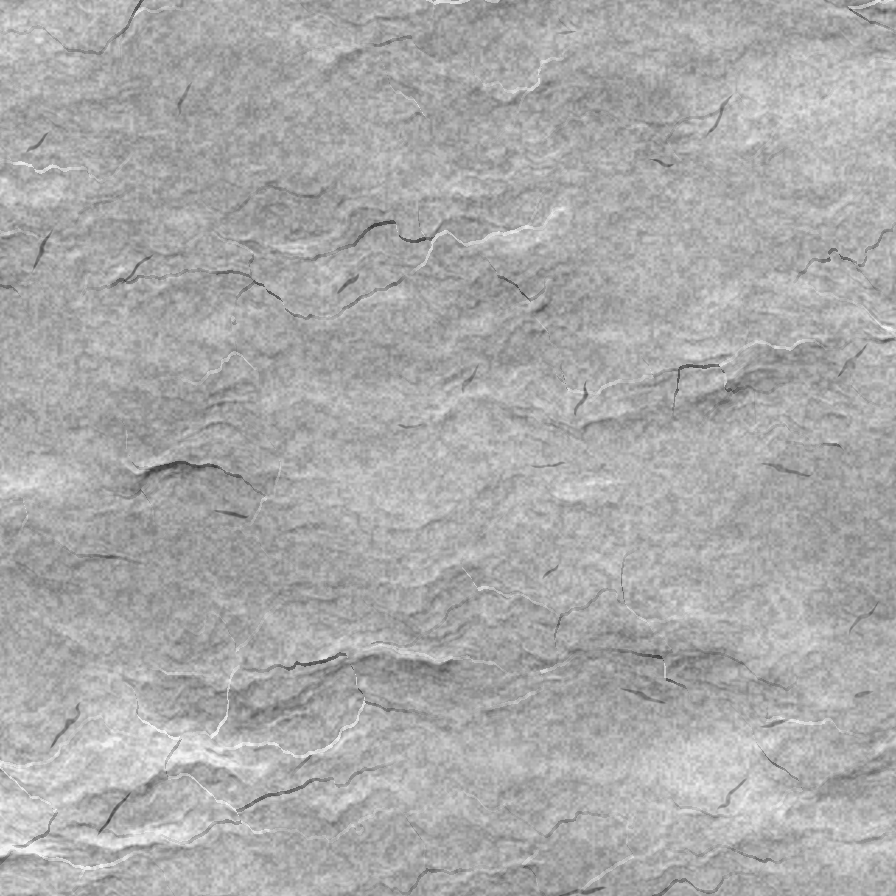
Write a WebGL 1 fragment shader that draws this texture.

```glsl
precision highp float;
// Weathered grey rock face: a height field of creased noise and tilted cellular
// chips, lit from above by a directional difference, then stained, grained
// and scored with short hairline cracks.

uniform vec2 u_resolution;

#define BASE_GREY 0.665
#define LIGHT_STEP (vec2(-0.37, 0.93) * 0.004)
#define CREASE_SCALE vec2(5.0, 10.0)
#define CHIP_SCALE vec2(7.0, 15.0)
#define CHIP_DEPTH 0.24
#define RELIEF 1.05
#define STAIN 0.26
#define GRAIN 0.13
#define CRACK_GRID 8.0
#define CRACK_SHARE 0.4
#define CRACK_DARK 0.27

float hash(vec2 p) {
  vec3 q = fract(p.xyx * 0.1031);
  q += dot(q, q.yzx + 33.33);
  return fract((q.x + q.y) * q.z);
}

vec2 hash2(vec2 p) {
  return vec2(hash(p), hash(p + 57.3));
}

float noise(vec2 p) {
  vec2 i = floor(p), f = fract(p);
  f = f * f * f * (f * (f * 6.0 - 15.0) + 10.0);
  return mix(mix(hash(i), hash(i + vec2(1, 0)), f.x),
             mix(hash(i + vec2(0, 1)), hash(i + 1.0), f.x), f.y);
}

vec2 nextOctave(vec2 p) {
  return mat2(1.6, 1.2, -1.2, 1.6) * p + 17.7;
}

float fbm(vec2 p) {
  float sum = 0.0, amp = 0.5;
  for (int i = 0; i < 5; i++) {
    sum += amp * noise(p);
    p = nextOctave(p);
    amp *= 0.5;
  }
  return sum;
}

// Layered noise folded at its middle, giving sharp creases.
float creases(vec2 p) {
  float sum = 0.0, amp = 0.5;
  for (int i = 0; i < 5; i++) {
    sum += amp * (1.0 - abs(2.0 * noise(p) - 1.0));
    p = nextOctave(p);
    amp *= 0.5;
  }
  return sum;
}

// Each cell is a plane with its own tilt and level, so borders become scarps.
float chips(vec2 p) {
  vec2 cell = floor(p);
  float nearest = 9.0, level = 0.0;
  for (int y = -1; y <= 1; y++) {
    for (int x = -1; x <= 1; x++) {
      vec2 id = cell + vec2(x, y);
      vec2 offset = p - id - hash2(id);
      float d = dot(offset, offset);
      if (d < nearest) {
        nearest = d;
        level = dot(offset, hash2(id + 9.1) * 2.0 - 1.0) + 0.6 * hash(id + 4.7);
      }
    }
  }
  return level;
}

float height(vec2 p, float chipping) {
  vec2 warp = vec2(fbm(p * 6.0 + 3.1), fbm(p * 9.0 + 41.0)) - 0.5;
  vec2 q = p + warp * vec2(0.14, 0.12);
  return creases(q * CREASE_SCALE) + CHIP_DEPTH * chipping * chips(q * CHIP_SCALE);
}

// Scattered tapering strokes, some level and most rising to the right.
float cracks(vec2 p) {
  p += 0.008 * (vec2(noise(p * 70.0), noise(p * 70.0 + 31.0)) - 0.5);
  vec2 cell = floor(p * CRACK_GRID);
  float ink = 0.0;
  for (int y = -1; y <= 1; y++) {
    for (int x = -1; x <= 1; x++) {
      vec2 id = cell + vec2(x, y);
      float angle = hash(id + 2.3) < 0.45 ? 0.5 * hash(id + 6.1) - 0.25 : 0.7 + 0.5 * hash(id + 8.9);
      vec2 dir = vec2(cos(angle), sin(angle));
      vec2 d = p - (id + hash2(id + 13.0)) / CRACK_GRID;
      float along = dot(d, dir) / mix(0.01, 0.034, hash(id + 5.5));
      float across = abs(dot(d, vec2(-dir.y, dir.x)));
      float width = 0.0024 * max(0.0, 1.0 - along * along);
      float stroke = (1.0 - smoothstep(width * 0.3, width + 0.0008, across)) * step(abs(along), 1.0);
      ink = max(ink, stroke * smoothstep(0.0, 0.0012, width) * step(hash(id + 21.0), CRACK_SHARE));
    }
  }
  return ink;
}

void main() {
  vec2 p = gl_FragCoord.xy / min(u_resolution.x, u_resolution.y);

  // Relief, rough in some patches and smooth in others
  float rough = smoothstep(0.32, 0.68, fbm(p * vec2(4.0, 7.0) + 70.0));
  float slope = height(p, rough) - height(p + LIGHT_STEP, rough);
  slope *= RELIEF * mix(0.55, 1.35, rough) * (slope < 0.0 ? 1.15 : 0.95);
  float grey = BASE_GREY + clamp(slope, -0.3, 0.18);

  // Broad stains and pale streaks
  grey += STAIN * (fbm(p * vec2(4.0, 8.0) + 11.0) - 0.485);
  grey += 0.1 * smoothstep(0.55, 0.75, fbm(p * vec2(6.0, 13.0) + 90.0));

  // Mineral grain and cracks
  grey += GRAIN * (noise(p * 320.0) + 0.8 * noise(p * 150.0 + 5.0) - 0.9);
  grey -= CRACK_DARK * cracks(p) * (0.6 + 0.4 * rough);

  gl_FragColor = vec4(vec3(clamp(grey, 0.2, 0.95)), 1.0);
}
```
